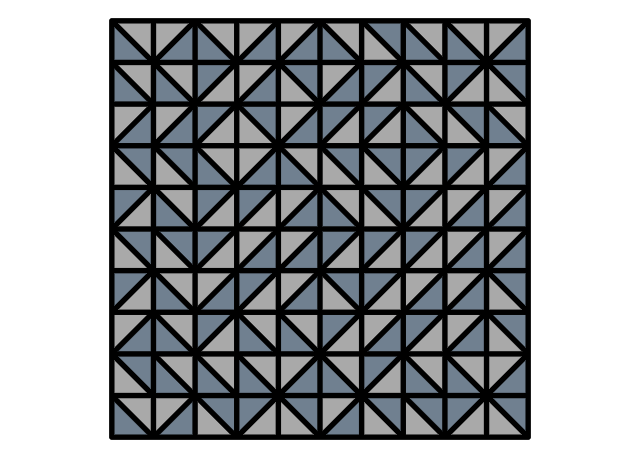
Write a WebGL 1 fragment shader that draws this pattern.

```glsl
precision highp float;

uniform vec2 u_resolution;

float hash(vec2 p) {
  return fract(sin(dot(p, vec2(127.1, 311.7))) * 43758.5453);
}

// Signed distance to the cell diagonal, rising or falling
float diagonalDistance(vec2 local, float rising) {
  float fall = local.x + local.y - 1.0;
  float rise = local.y - local.x;
  return mix(fall, rise, rising) * 0.70711;
}

void main() {
  // One unit is one tile; the board is 10 by 10 and the canvas 11 tiles high
  float pixel = 11.0 / u_resolution.y;
  vec2 p = (gl_FragCoord.xy - 0.5 * u_resolution) * pixel;
  vec2 cell = floor(p + 5.0);
  vec2 local = fract(p + 5.0);

  // Random direction and colour order per tile
  float rising = step(0.5, hash(cell + 3.0));
  float flip = step(0.5, hash(cell + 41.0)) * 2.0 - 1.0;
  float diagonal = diagonalDistance(local, rising);

  vec3 slate = vec3(0.44, 0.502, 0.565);
  vec3 silver = vec3(0.663);
  vec3 tile = mix(silver, slate, step(0.0, diagonal * flip));

  // Strokes: tile borders and diagonals inside, rounded rim outside
  vec2 border = min(local, 1.0 - local);
  float inkDistance = min(min(border.x, border.y), abs(diagonal));
  vec2 beyond = abs(p) - 5.0;
  float outside = step(0.0, max(beyond.x, beyond.y));
  inkDistance = mix(inkDistance, length(max(beyond, 0.0)), outside);

  vec3 color = mix(tile, vec3(1.0), outside);
  float ink = clamp(0.5 - (inkDistance - 0.065) / pixel, 0.0, 1.0);
  gl_FragColor = vec4(mix(color, vec3(0.0), ink), 1.0);
}
```
